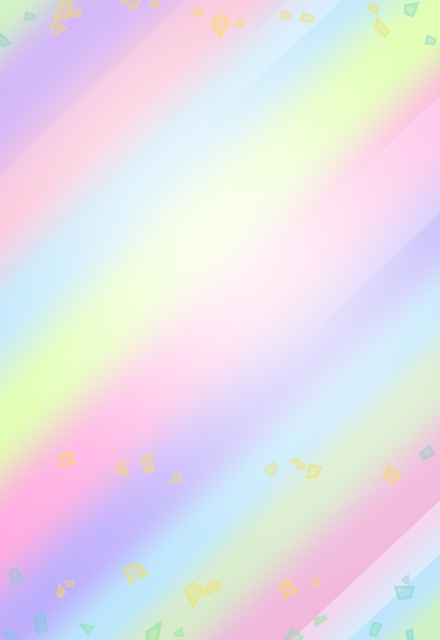
Give the GLSL for this background, as a Shadertoy shader.

```glsl
// Pastel iridescent foil: slanted colour bands blended one after another,
// crossed by translucent sheets, washed by a soft white central glow and
// sprinkled with rows of small tinted shards. Units are canvas heights.

#define SLANT 0.94
#define GLOW_STRENGTH 0.84
#define GLOW_CENTER vec2(0.37, 0.40)
#define GLOW_RADIUS vec2(0.31, 0.335)
#define SHARDS_PER_ROW 13
#define SHARD_SIZE 0.011
#define SHARD_DENSITY 0.68

const vec3 MINT   = vec3(0.81, 0.95, 0.77);
const vec3 LILAC  = vec3(0.81, 0.68, 0.97);
const vec3 SALMON = vec3(0.98, 0.72, 0.82);
const vec3 SKY    = vec3(0.73, 0.90, 0.99);
const vec3 LIME   = vec3(0.87, 1.00, 0.67);
const vec3 PINK   = vec3(1.00, 0.67, 0.88);
const vec3 VIOLET = vec3(0.74, 0.68, 0.99);
const vec3 SAGE   = vec3(0.84, 0.92, 0.79);
const vec3 ROSE   = vec3(0.94, 0.71, 0.86);
const vec3 GOLD   = vec3(0.96, 0.87, 0.36);
const vec3 TEAL   = vec3(0.42, 0.80, 0.88);
const vec3 LEAF   = vec3(0.50, 0.90, 0.58);

float hash(vec2 p) {
    return fract(sin(dot(p, vec2(127.1, 311.7))) * 4375.85);
}

// Colour along the diagonal coordinate
vec3 foil(float s) {
    vec3 c = mix(MINT, LILAC, smoothstep(0.02, 0.15, s));
    c = mix(c, SALMON, smoothstep(0.19, 0.33, s));
    c = mix(c, SKY,    smoothstep(0.35, 0.49, s));
    c = mix(c, LIME,   smoothstep(0.51, 0.65, s));
    c = mix(c, PINK,   smoothstep(0.68, 0.82, s));
    c = mix(c, VIOLET, smoothstep(0.85, 0.99, s));
    c = mix(c, SKY,    smoothstep(1.01, 1.12, s));
    c = mix(c, SAGE,   smoothstep(1.13, 1.22, s));
    c = mix(c, ROSE,   smoothstep(1.24, 1.36, s));
    c = mix(c, SKY,    smoothstep(1.42, 1.53, s));
    return mix(c, MINT, smoothstep(1.53, 1.61, s));
}

// Translucent strip between two diagonal edges
float sheet(float s, float a, float b, float aa) {
    return smoothstep(a - aa, a + aa, s) * (1.0 - smoothstep(b - aa, b + aa, s));
}

// Irregular convex shard: intersection of four jittered half planes
float shardDistance(vec2 q, float size, vec2 id) {
    float d = -1.0;
    float turn = 6.2832 * hash(id + 3.7);
    for (int k = 0; k < 4; k++) {
        vec2 seed = id + float(k) * 7.3;
        float angle = turn + 1.5708 * float(k) + 0.8 * (hash(seed) - 0.5);
        float reach = size * (0.45 + 0.75 * hash(seed + 1.9));
        d = max(d, dot(q, vec2(cos(angle), sin(angle))) - reach);
    }
    return d;
}

// Scattered shards in horizontal rows near the top, lower middle and bottom
vec3 addShards(vec3 c, vec2 p, float width, float aa) {
    for (int row = 0; row < 5; row++) {
        float r = float(row);
        float level = row < 2 ? 0.02 + 0.06 * r : row == 2 ? 0.735 : 0.76 + 0.075 * (r - 1.0);
        level = min(level, 0.99);
        float spread = row == 1 ? 0.08 : 0.04;
        for (int i = 0; i < SHARDS_PER_ROW; i++) {
            vec2 id = vec2(float(i), r * 5.0 + 1.0);
            float x = (float(i) + hash(id + 0.4)) / float(SHARDS_PER_ROW);
            float side = smoothstep(0.28, 0.46, abs(x - 0.5));
            float keep = row == 1 ? side : SHARD_DENSITY;
            if (hash(id + 8.1) > keep) continue;

            float y = level + spread * (hash(id + 2.6) - 0.5);
            if (row == 2) y -= 0.04 * smoothstep(0.82, 1.0, x);
            float size = SHARD_SIZE * (0.7 + 0.6 * hash(id + 5.2));
            float d = shardDistance(p - vec2(x * width, y), size, id);

            vec3 tint = row == 4 ? mix(LEAF, TEAL, side) : GOLD;
            if (row != 4 && abs(x - 0.5) > 0.42) tint = mix(tint, TEAL, 0.8);
            float rim = mix(0.25, 0.60, smoothstep(-0.6 * size, 0.0, d));
            c = mix(c, tint, rim * (1.0 - smoothstep(-aa, aa, d)));
        }
    }
    return c;
}

void mainImage(out vec4 fragColor, in vec2 fragCoord) {
    float width = iResolution.x / iResolution.y;
    float aa = 1.0 / iResolution.y;
    vec2 p = fragCoord / iResolution.y;
    p.y = 1.0 - p.y;                      // measured down from the top
    float s = p.y + SLANT * p.x;
    vec3 color = foil(s);

    // Pale sheets with crisp diagonal edges
    float veil = 0.13 * sheet(s, 0.273, 0.423, aa);
    veil += 0.35 * sheet(s, 0.423, 0.502, aa) * smoothstep(0.25, 0.52, p.x);
    veil += 0.27 * sheet(s, 0.796, 0.978, aa) * smoothstep(0.35, 0.69, p.x);
    veil += 0.45 * sheet(s, 1.428, 1.512, aa);
    color = mix(color, vec3(0.98, 0.96, 1.0), veil);

    // Soft white glow
    vec2 g = (p - GLOW_CENTER) / GLOW_RADIUS;
    color = mix(color, vec3(1.0, 0.995, 0.985), GLOW_STRENGTH * exp(-dot(g, g)));

    fragColor = vec4(addShards(color, p, width, aa), 1.0);
}
```
